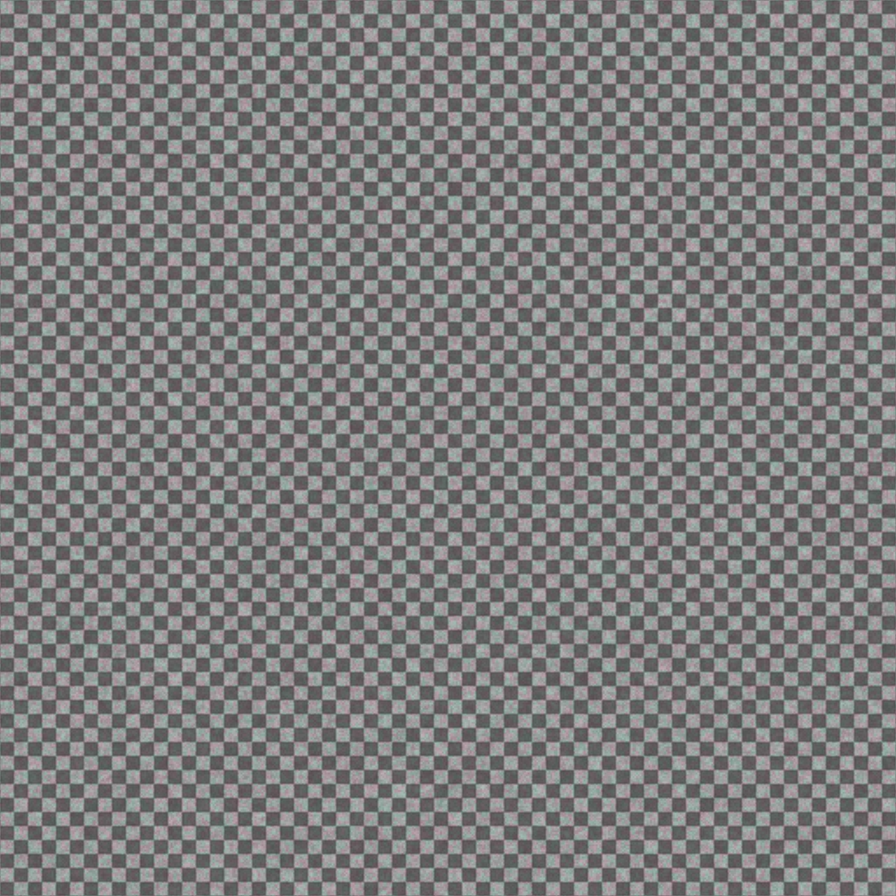
Write a three.js fragment shader that draws this pattern.

```glsl
// Fine two-tone grey checkerboard with a woven cloth grain.
// Soft square waves make the checks; wrapping value noise adds thread streaks,
// speckle and a faint pink/teal mottling. All lattices are whole, so it tiles.

#define CELLS 64.0                       // squares across and down
#define EDGE 0.075                       // half width of the soft edge, in cells
#define DARK vec3(0.372, 0.366, 0.367)
#define LIGHT vec3(0.625, 0.627, 0.628)
#define TINT vec3(0.055, -0.054, -0.014) // pink (+) to teal (-) shift
#define DARK_GRAIN 0.5                   // grain strength on dark squares
#define SPECKLE 0.045
#define THREAD 0.028
#define CELL_VARIATION 0.010
#define RIM 0.035                        // darkening at the rim of dark squares

varying vec2 vUv;

float hash(vec2 p) {
  vec3 q = fract(vec3(p.xyx) * 0.1031);
  q += dot(q, q.yzx + 33.33);
  return fract((q.x + q.y) * q.z);
}

// Value noise from -1 to 1 that repeats after one canvas
float wrapNoise(vec2 uv, vec2 lattice, float seed) {
  vec2 p = uv * lattice;
  vec2 i = floor(p);
  vec2 f = fract(p);
  f = f * f * (3.0 - 2.0 * f);
  vec2 a = mod(i, lattice) + seed;
  vec2 b = mod(i + 1.0, lattice) + seed;
  float low = mix(hash(a), hash(vec2(b.x, a.y)), f.x);
  float high = mix(hash(vec2(a.x, b.y)), hash(b), f.x);
  return 2.0 * mix(low, high, f.y) - 1.0;
}

void main() {
  vec2 p = vUv * CELLS;

  // Signed distance to the cell borders, alternating sign from cell to cell
  vec2 border = 0.5 - abs(mod(p + 0.5, 2.0) - 1.0);
  vec2 wave = clamp(border / EDGE, -1.0, 1.0);
  float light = 0.5 - 0.5 * wave.x * wave.y;

  // Thin shaded rim on the dark squares
  float nearest = min(abs(border.x), abs(border.y));
  float rim = (1.0 - smoothstep(0.05, 0.18, nearest)) * (1.0 - light);

  // Cloth grain: speckle plus horizontal and vertical threads
  float grain = SPECKLE * wrapNoise(vUv, vec2(512.0), 17.0);
  grain += THREAD * wrapNoise(vUv, vec2(128.0, 256.0), 131.0);
  grain += THREAD * wrapNoise(vUv, vec2(256.0, 128.0), 257.0);
  grain += CELL_VARIATION * (2.0 * hash(mod(floor(p), CELLS) + 71.0) - 1.0);

  // Colour mottling
  float mottle = wrapNoise(vUv, vec2(256.0), 389.0);

  vec3 color = mix(DARK, LIGHT, light);
  color += (grain + TINT * mottle) * mix(DARK_GRAIN, 1.0, light);
  color -= RIM * rim;
  gl_FragColor = vec4(color, 1.0);
}
```
